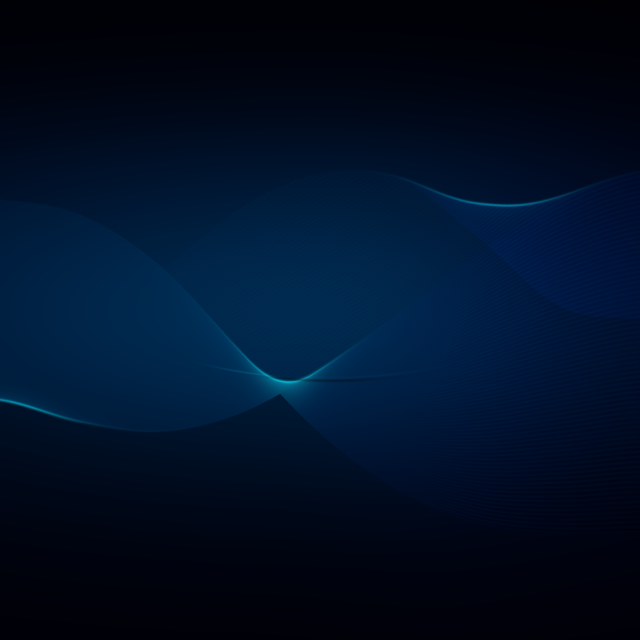
Reproduce this background procedurally as a WebGL 2 fragment shader.

```glsl
#version 300 es
precision highp float;
uniform vec2 u_resolution;
out vec4 outColor;

// Smooth curve through nine heights evenly spaced across the canvas
float curve(float h[9], float x) {
    float s = clamp(x, 0.0, 0.9999) * 8.0;
    int i = int(s);
    float t = fract(s);
    float a = h[max(i - 1, 0)], b = h[i], c = h[i + 1], d = h[min(i + 2, 8)];
    return b + 0.5 * t * (c - a + t * (2.0 * a - 5.0 * b + 4.0 * c - d + t * (3.0 * (b - c) + d - a)));
}

float smoothMax(float a, float b, float k) {
    float h = max(k - abs(a - b), 0.0) / k;
    return max(a, b) + h * h * k * 0.25;
}

float below(float edge, float y, float soft) {
    return smoothstep(-soft, soft, edge - y);
}

float line(float d, float width) {
    return exp(-d * d / (width * width));
}

// Soft band with one peak along x
float span(float x, float center, float width) {
    return line(x - center, width);
}

void main() {
    vec2 p = gl_FragCoord.xy / u_resolution;
    float x = p.x, y = p.y;
    float soft = max(1.0 / u_resolution.y, 0.0012);

    // Ribbon borders
    float falling = curve(float[9](0.688, 0.665, 0.585, 0.452, 0.323, 0.232, 0.182, 0.167, 0.169), x);
    float rising = curve(float[9](0.375, 0.341, 0.326, 0.354, 0.423, 0.512, 0.607, 0.684, 0.732), x);
    float arch = curve(float[9](0.404, 0.469, 0.573, 0.674, 0.729, 0.720, 0.626, 0.521, 0.501), x);
    float valley = smoothMax(falling, rising, 0.083);
    float crest = smoothMax(arch, rising, 0.26);

    // Wide background glow
    float glow = line(y - 0.515, 0.265) * span(x, 0.48, x < 0.48 ? 0.75 : 0.62);
    vec3 color = vec3(0.0, 0.155 * glow, 0.025 + 0.27 * pow(glow, 0.8));
    color *= 1.0 - 0.45 * smoothstep(0.72, 1.0, y);

    // Translucent ribbon bodies
    float underFalling = below(falling, y, soft);
    float underRising = below(rising, y, soft);
    float underArch = below(arch, y, soft);
    float underValley = below(valley, y, soft);
    float underCrest = below(crest, y, soft);
    float lens = underValley * (1.0 - underRising) * (1.0 - smoothstep(0.42, 0.5, x));
    float wedge = underValley * (1.0 - underFalling) * smoothstep(0.4, 0.48, x);
    float veil = underCrest * (1.0 - underArch) * smoothstep(0.56, 0.72, x);
    color += vec3(0.0, 0.022, 0.036) * lens;
    color += vec3(0.0, 0.004, 0.022) * wedge * (1.0 - smoothstep(0.7, 1.0, x));
    color += vec3(0.0, 0.012, 0.045) * veil;
    color += vec3(0.0, 0.010, 0.016) * underArch * (1.0 - underValley) * span(x, 0.45, 0.3);
    color *= 1.0 - 0.16 * underRising * underFalling * (1.0 - smoothstep(0.4, 0.75, x));
    color *= 1.0 - vec3(0.0, 0.18, 0.02) * smoothstep(0.55, 0.95, x);

    // Light gathered under the folded edges
    float valleyDepth = valley - y;
    float crestDepth = crest - y;
    float leftHeight = y - rising;
    float cusp = underValley * (1.0 - underFalling * underRising);
    color += vec3(0.02, 0.30, 0.26) * cusp * exp(-max(valleyDepth, 0.0) / 0.018) * span(x, 0.445, 0.055);
    color += vec3(0.0, 0.06, 0.075) * cusp * exp(-max(valleyDepth, 0.0) / 0.045) * span(x, 0.44, 0.13);
    color += vec3(0.0, 0.06, 0.08) * underCrest * exp(-max(crestDepth, 0.0) / 0.022) * span(x, 0.78, 0.13);
    color += vec3(0.0, 0.10, 0.12) * (1.0 - underRising) * exp(-max(leftHeight, 0.0) / 0.014) * span(x, 0.02, 0.11);

    // Bright hairlines on the folds
    color += vec3(0.02, 0.27, 0.24) * line(valleyDepth, 0.0025) * span(x, 0.445, 0.075);
    color += vec3(0.02, 0.34, 0.34) * line(crestDepth, 0.0021) * span(x, 0.78, 0.105);
    color += vec3(0.02, 0.38, 0.38) * line(leftHeight, 0.0024) * span(x, 0.03, 0.085);
    color += vec3(0.0, 0.025, 0.035) * line(leftHeight, 0.002) * span(x, 0.2, 0.12);

    // Pair of thin crossing strands
    float strand = y - 0.405 - 0.58 * (x - 0.52) * (x - 0.52);
    color *= 1.0 - 0.36 * line(strand, 0.0022) * span(x, 0.51, 0.09);
    color += vec3(0.0, 0.09, 0.10) * line(strand - 0.002, 0.0016) * span(x, 0.38, 0.045);
    color += vec3(0.0, 0.025, 0.04) * line(strand - 0.005, 0.0018) * span(x, 0.58, 0.09);

    // Fan of fine threads opening to the right
    float opening = max(rising - falling, 0.02);
    float thread = 0.5 + 0.5 * cos(6.2832 * 72.0 * (y - falling) / opening);
    float fan = (1.0 - underFalling) * underCrest * smoothstep(0.56, 0.8, x);
    color += vec3(0.0, 0.016, 0.034) * (thread - 0.5) * fan;

    // Faint diagonal weave inside the arch
    float weave = cos(6.2832 * 150.0 * (y - 0.6 * x));
    color += vec3(0.0, 0.004, 0.006) * weave * underArch * (1.0 - underValley) * span(x, 0.5, 0.22);

    outColor = vec4(clamp(color, 0.0, 1.0), 1.0);
}
```
